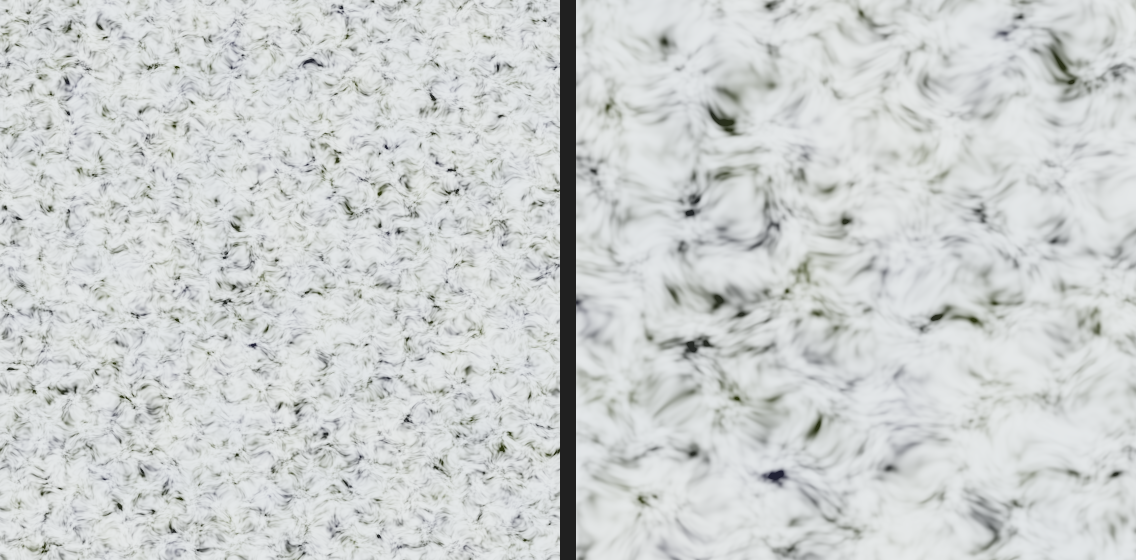
Left: the whole. Right: its middle third, enlarged.
Write a WebGL 2 fragment shader that draws this texture.

```glsl
#version 300 es
precision highp float;

uniform vec2 u_resolution;
out vec4 fragColor;

// Three random values in 0..1 for an integer cell
vec3 hash3(vec2 cell, float seed) {
    uvec3 v = uvec3(cell, seed) * 1664525u + 1013904223u;
    v.x += v.y * v.z; v.y += v.z * v.x; v.z += v.x * v.y;
    v ^= v >> 16u;
    v.x += v.y * v.z; v.y += v.z * v.x; v.z += v.x * v.y;
    return vec3(v >> 8u) / 16777216.0;
}

float cornerSlope(vec2 cell, vec2 offset, vec2 cells, float seed) {
    float angle = 6.28319 * hash3(mod(cell, cells), seed).x;
    return dot(vec2(cos(angle), sin(angle)), offset);
}

// Gradient noise that wraps after the given number of cells, unit deviation
float noise(vec2 p, vec2 cells, float seed) {
    vec2 q = p * cells;
    vec2 cell = floor(q);
    vec2 f = q - cell;
    vec2 fade = f * f * f * (f * (f * 6.0 - 15.0) + 10.0);
    vec2 right = vec2(1.0, 0.0);
    vec2 up = vec2(0.0, 1.0);
    float low = mix(cornerSlope(cell, f, cells, seed),
                    cornerSlope(cell + right, f - right, cells, seed), fade.x);
    float high = mix(cornerSlope(cell + up, f - up, cells, seed),
                     cornerSlope(cell + 1.0, f - 1.0, cells, seed), fade.x);
    return 4.6 * mix(low, high, fade.y);
}

// Scattered soft ellipses lying close to horizontal
float crystals(vec2 p, vec2 cells, float share, float seed) {
    vec2 home = floor(p * cells);
    float cover = 0.0;
    for (int y = -1; y <= 1; y++) {
        for (int x = -1; x <= 1; x++) {
            vec2 cell = home + vec2(x, y);
            vec3 place = hash3(mod(cell, cells), seed);
            vec3 shape = hash3(mod(cell, cells), seed + 1.0);
            vec2 d = p - (cell + place.xy) / cells;
            float angle = 1.6 * (shape.x - 0.4);
            float c = cos(angle), s = sin(angle);
            d = vec2(c * d.x + s * d.y, c * d.y - s * d.x);
            vec2 radius = mix(0.009, 0.019, shape.y) * vec2(1.0, mix(0.5, 0.85, shape.z));
            float blob = 1.0 - smoothstep(0.15, 1.0, length(d / radius));
            cover = max(cover, blob * step(place.z, share));
        }
    }
    return cover;
}

void main() {
    vec2 uv = gl_FragCoord.xy / u_resolution;

    // Bend the grain so that outlines turn ragged
    vec2 bend = vec2(noise(uv, vec2(26.0, 30.0), 1.0), noise(uv, vec2(28.0, 26.0), 2.0));
    vec2 p = uv + 0.0035 * bend;

    // Mineral density from broad clouds down to fine flecks
    float density = 0.20 * noise(p, vec2(6.0, 7.0), 3.0)
                  + 0.38 * noise(p, vec2(20.0, 28.0), 4.0)
                  + 0.62 * noise(p, vec2(46.0, 64.0), 5.0)
                  + 0.50 * noise(p, vec2(94.0, 126.0), 6.0)
                  + 0.30 * noise(p, vec2(190.0, 226.0), 7.0);
    density += 1.5 * crystals(p, vec2(11.0, 13.0), 0.45, 8.0);

    // Exponential response: smooth pale ground, sparse dark cores
    float darkness = min(0.056 * exp(0.9 * density), 0.74);

    // Pale bluish ground fading to olive black
    vec3 ground = vec3(0.900, 0.912, 0.916);
    vec3 absorption = vec3(1.0, 0.99, 1.06);
    float olive = noise(uv, vec2(18.0, 22.0), 10.0);
    absorption += 0.05 * olive * vec3(-0.3, -0.5, 1.0);
    vec3 color = ground - darkness * absorption;
    color += 0.004 * noise(uv, vec2(9.0, 11.0), 11.0) * vec3(1.0, 0.7, 0.2);

    fragColor = vec4(clamp(color, 0.0, 1.0), 1.0);
}
```
